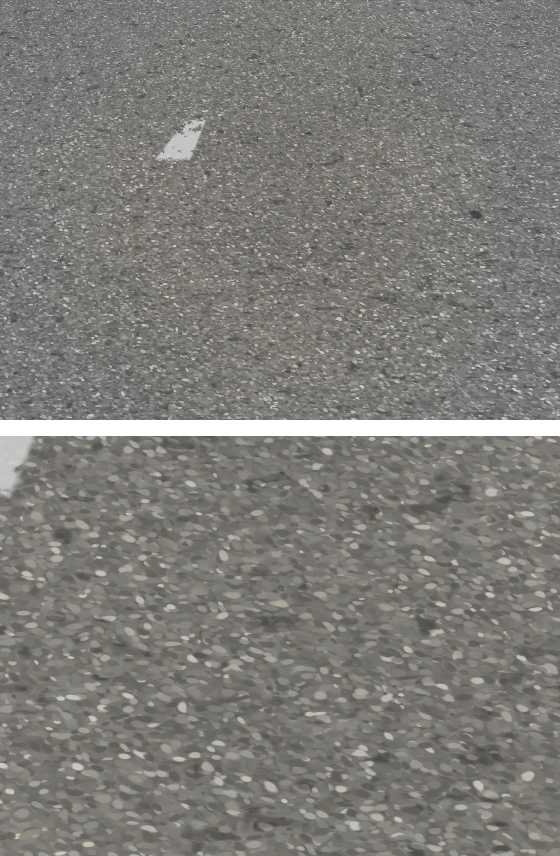
Top: the whole. Bottom: its middle third, enlarged.
Reproduce this texture procedurally as a Shadertoy shader.

```glsl
// Worn grey asphalt receding in perspective, with a scrap of white road paint.

const vec2 GRAIN_DENSITY = vec2(150.0, 205.0);
const float HORIZON = 2.0;
const vec3 WARM_TINT = vec3(1.012, 1.0, 0.962);
const vec3 COOL_TINT = vec3(0.99, 1.0, 1.018);
const vec3 PAINT_COLOR = vec3(0.80, 0.81, 0.81);
const vec3 TAR_COLOR = vec3(0.25, 0.25, 0.26);

float hash(vec2 p) {
    return fract(sin(dot(p, vec2(127.1, 311.7))) * 43758.5453);
}

float valueNoise(vec2 p) {
    vec2 cell = floor(p);
    vec2 f = fract(p);
    f = f * f * (3.0 - 2.0 * f);
    float low = mix(hash(cell), hash(cell + vec2(1.0, 0.0)), f.x);
    float high = mix(hash(cell + vec2(0.0, 1.0)), hash(cell + 1.0), f.x);
    return mix(low, high, f.y);
}

float fbm(vec2 p) {
    float sum = 0.0;
    float weight = 0.5;
    for (int i = 0; i < 4; i++) {
        sum += weight * valueNoise(p);
        p = p * 2.03 + 17.3;
        weight *= 0.5;
    }
    return sum / 0.9375;
}

vec2 rotate(vec2 p, float angle) {
    float c = cos(angle);
    float s = sin(angle);
    return vec2(c * p.x + s * p.y, c * p.y - s * p.x);
}

// Mostly dull stones with a few pale ones
float stoneShade(float r) {
    return 0.365 + 0.24 * r + 0.22 * pow(r, 12.0);
}

// One tilted soft-edged stone per cell, laid over the given colour
vec3 layStones(vec3 color, vec2 p, float seed) {
    vec2 cell = floor(p);
    for (int j = -1; j <= 1; j++) {
        for (int i = -1; i <= 1; i++) {
            vec2 id = cell + vec2(i, j);
            vec2 key = id + seed;
            vec2 center = id + 0.15 + 0.7 * vec2(hash(key), hash(key + 31.7));
            float angle = -0.4 + 1.1 * (hash(key + 57.1) - 0.5);
            vec2 radii = vec2(0.62, 0.38) * mix(0.7, 1.05, hash(key + 73.9));
            float d = length(rotate(p - center, angle) / radii);
            float mask = 1.0 - smoothstep(0.6, 1.15, d);
            vec3 tint = mix(COOL_TINT, WARM_TINT, hash(key + 91.3));
            vec3 stone = stoneShade(hash(key + 11.9)) * tint;
            color = mix(color, stone, 0.9 * mask);
        }
    }
    return color;
}

// Tapering, slanted stripe that wears away towards its far end
float paintMask(vec2 uv, vec2 ground) {
    float t = (uv.y - 0.62) / 0.15;
    float along = smoothstep(-0.03, 0.03, t) * (1.0 - smoothstep(0.9, 1.05, t));
    float halfWidth = mix(0.042, 0.013, t);
    float offset = abs(uv.x - mix(0.411, 0.500, t));
    float across = 1.0 - smoothstep(halfWidth - 0.004, halfWidth + 0.004, offset);
    float wear = mix(0.20, 0.66, smoothstep(0.25, 0.85, t));
    float chips = fbm(ground * 0.75);
    return along * across * smoothstep(wear, wear + 0.16, chips);
}

// Ragged dark blot
float tarSpot(vec2 uv, vec2 center, vec2 radii) {
    float d = length(rotate(uv - center, -0.35) / radii);
    d += 0.6 * (valueNoise(uv * 140.0) - 0.5);
    return 1.0 - smoothstep(0.7, 1.15, d);
}

void mainImage(out vec4 fragColor, in vec2 fragCoord) {
    vec2 uv = fragCoord / iResolution.y;

    // Ground coordinates: grains shrink towards the top
    float depth = HORIZON - uv.y;
    vec2 ground = GRAIN_DENSITY * vec2((uv.x - 0.667) / depth, -log(depth));
    ground += 0.5 * vec2(valueNoise(ground * 0.8), valueNoise(ground * 0.8 + 43.0));

    // Binder and two sizes of stone
    vec3 color = vec3(0.35 + 0.22 * fbm(ground * 0.9));
    color = layStones(color, ground * 1.4, 5.0);
    color = layStones(color, ground, 19.0);

    // Less contrast far away, scattered dark pits
    color = mix(color, vec3(0.49), 0.18 * smoothstep(0.3, 1.0, uv.y));
    float pits = smoothstep(0.80, 0.93, valueNoise(ground * vec2(0.5, 0.8) + 71.0));
    color *= 1.0 - 0.22 * pits;

    // Broad stains: brownish in the middle, bluish at the rim
    float stain = fbm(uv * vec2(3.0, 5.0) + 8.0);
    float middle = 1.0 - smoothstep(0.15, 0.8, length(uv - vec2(0.65, 0.45)));
    color *= 0.95 + 0.10 * stain;
    color *= mix(COOL_TINT, WARM_TINT, clamp(middle + 0.5 * (stain - 0.3), 0.0, 1.0));

    // Paint and tar
    color = mix(color, PAINT_COLOR, 0.88 * paintMask(uv, ground));
    float tar = tarSpot(uv, vec2(1.132, 0.490), vec2(0.015, 0.009));
    tar = max(tar, 0.7 * tarSpot(uv, vec2(0.526, 0.687), vec2(0.009, 0.005)));
    tar = max(tar, 0.7 * tarSpot(uv, vec2(0.738, 0.681), vec2(0.008, 0.005)));
    color = mix(color, TAR_COLOR, 0.85 * tar);

    fragColor = vec4(clamp(color, 0.0, 1.0), 1.0);
}
```
